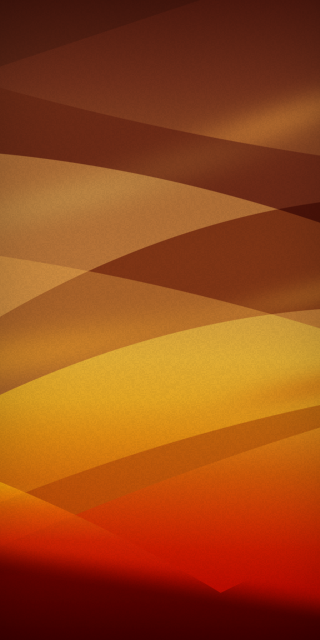
Give the GLSL for this background, as a Shadertoy shader.

```glsl
#define EDGE 0.0013
#define GRAIN 0.025
#define GRAIN_CELLS 256.0
#define VIGNETTE 0.10
#define GLOW_STRENGTH 0.85
#define SHADOW_SOFTNESS 0.028

// Heights of each sweeping edge at the left, centre and right
const vec3 TOP_FOLD    = vec3(0.896, 0.979, 1.062);
const vec3 BAND_TOP    = vec3(0.863, 0.802, 0.757);
const vec3 BAND_BOTTOM = vec3(0.760, 0.721, 0.652);
const vec3 BROWN_ARC   = vec3(0.505, 0.622, 0.684);
const vec3 AMBER_SWEEP = vec3(0.600, 0.553, 0.487);
const vec3 GOLD_ARC    = vec3(0.383, 0.474, 0.517);
const vec3 RIBBON_TOP  = vec3(0.215, 0.303, 0.367);
const vec3 RIBBON_BASE = vec3(0.146, 0.247, 0.332);
const vec3 EMBER_SWEEP = vec3(0.247, 0.128, -0.026);
const vec3 EMBER_ARC   = vec3(-0.110, 0.026, 0.147);
const vec3 SHADOW_EDGE = vec3(0.132, 0.095, 0.055);

float hash(vec2 p) {
    return fract(sin(dot(p, vec2(12.9898, 78.233))) * 43758.5453);
}

// Parabola through three heights at x = 0, 0.5 and 1
float curve(float x, vec3 h) {
    return h.x * (1.0 - x) * (1.0 - 2.0 * x)
         + h.y * 4.0 * x * (1.0 - x)
         + h.z * x * (2.0 * x - 1.0);
}

float below(vec2 p, vec3 heights) {
    return smoothstep(-EDGE, EDGE, curve(p.x, heights) - p.y);
}

// Slanted soft glow
float streak(vec2 p, vec2 centre, float slope, vec2 size) {
    vec2 q = p - centre;
    q.y -= slope * q.x;
    q /= size;
    return GLOW_STRENGTH * exp(-dot(q, q));
}

// Adds a colour stop that takes over beneath height hi, complete at lo
vec3 fade(vec3 upper, vec3 lower, float y, float hi, float lo) {
    return mix(upper, lower, clamp((hi - y) / (hi - lo), 0.0, 1.0));
}

vec3 upperSky(vec2 p) {
    vec3 c = fade(vec3(0.29, 0.09, 0.05), vec3(0.43, 0.18, 0.10), p.y, 1.0, 0.87);
    c = fade(c, vec3(0.52, 0.26, 0.13), p.y, 0.87, 0.78);
    c = mix(c, vec3(0.70, 0.42, 0.18), streak(p, vec2(0.86, 0.806), 0.16, vec2(0.32, 0.032)));
    return c * mix(0.86, 1.0, below(p, TOP_FOLD));
}

vec3 darkBand(vec2 p) {
    vec3 c = mix(vec3(0.41, 0.16, 0.08), vec3(0.42, 0.16, 0.085), p.x);
    return mix(c, vec3(0.50, 0.25, 0.12), streak(p, vec2(0.55, 0.74), 0.14, vec2(0.35, 0.035)));
}

vec3 tanField(vec2 p) {
    vec3 c = fade(vec3(0.66, 0.41, 0.20), vec3(0.70, 0.44, 0.21), p.y, 0.74, 0.60);
    return mix(c, vec3(0.73, 0.52, 0.26), streak(p, vec2(0.22, 0.69), 0.12, vec2(0.40, 0.035)));
}

vec3 goldField(vec2 p) {
    vec3 c = fade(vec3(0.81, 0.61, 0.24), vec3(0.86, 0.66, 0.20), p.y, 0.51, 0.44);
    c = fade(c, vec3(0.87, 0.63, 0.13), p.y, 0.44, 0.375);
    c = fade(c, vec3(0.85, 0.53, 0.07), p.y, 0.375, 0.32);
    c = fade(c, vec3(0.81, 0.41, 0.04), p.y, 0.32, 0.25);
    return mix(c, vec3(0.82, 0.49, 0.09), streak(p, vec2(1.0, 0.395), 0.10, vec2(0.28, 0.025)));
}

vec3 redField(vec2 p) {
    vec3 c = fade(vec3(0.83, 0.50, 0.09), vec3(0.79, 0.34, 0.03), p.y, 0.33, 0.26);
    c = fade(c, vec3(0.79, 0.20, 0.01), p.y, 0.26, 0.19);
    c = fade(c, vec3(0.77, 0.10, 0.00), p.y, 0.19, 0.14);
    return fade(c, vec3(0.72, 0.04, 0.00), p.y, 0.14, 0.08);
}

vec3 emberField(vec2 p) {
    vec3 c = fade(vec3(0.94, 0.61, 0.04), vec3(0.90, 0.36, 0.02), p.y, 0.245, 0.205);
    c = fade(c, vec3(0.86, 0.15, 0.01), p.y, 0.205, 0.155);
    return fade(c, vec3(0.80, 0.05, 0.00), p.y, 0.155, 0.09);
}

void mainImage(out vec4 fragColor, in vec2 fragCoord) {
    vec2 p = fragCoord / iResolution.xy;

    // Brown upper layers
    vec3 col = mix(upperSky(p), darkBand(p), below(p, BAND_TOP));
    col = mix(col, tanField(p), below(p, BAND_BOTTOM));
    col *= mix(vec3(1.0), vec3(0.70, 0.46, 0.38), below(p, BROWN_ARC));
    float lift = streak(p, vec2(1.0, 0.542), 0.12, vec2(0.35, 0.025));
    col = mix(col, vec3(0.62, 0.34, 0.12), lift * below(p, BROWN_ARC));

    // Translucent amber sweep with a warm lower glow
    float amber = below(p, AMBER_SWEEP);
    col = mix(col, vec3(0.95, 0.70, 0.30), 0.35 * amber);
    float warmth = streak(p, vec2(0.08, 0.445), 0.08, vec2(0.55, 0.038));
    col = mix(col, vec3(0.81, 0.52, 0.15), warmth * amber);

    // Gold field, ribbon and red field
    vec3 gold = goldField(p) * mix(vec3(0.89, 0.75, 0.82), vec3(1.0), amber);
    col = mix(col, gold, below(p, GOLD_ARC));
    vec3 ribbon = fade(vec3(0.73, 0.40, 0.06), vec3(0.73, 0.28, 0.02), p.y, 0.36, 0.20);
    col = mix(col, ribbon, below(p, RIBBON_TOP));
    col = mix(col, redField(p), below(p, RIBBON_BASE));

    // Glowing ember wedge and the shadow over the base
    float ember = below(p, EMBER_SWEEP);
    float tint = 1.0 - 0.05 * below(p, RIBBON_TOP) - 0.03 * below(p, RIBBON_BASE);
    col = mix(col, emberField(p) * tint, ember);
    float depth = curve(p.x, SHADOW_EDGE) - p.y;
    float shade = smoothstep(-SHADOW_SOFTNESS, SHADOW_SOFTNESS, depth);
    vec3 shadow = fade(vec3(0.38, 0.01, 0.0), vec3(0.23, 0.0, 0.0), p.y, 0.10, 0.0);
    col = mix(col, shadow, shade * max(ember, below(p, EMBER_ARC)));

    // Side vignette and fine grain
    col *= 1.0 - VIGNETTE * pow(abs(2.0 * p.x - 1.0), 4.0);
    vec2 cell = floor(p * GRAIN_CELLS * vec2(1.0, iResolution.y / iResolution.x));
    col *= 1.0 + GRAIN * (hash(cell) - 0.5) * 2.0;
    fragColor = vec4(clamp(col, 0.0, 1.0), 1.0);
}
```
